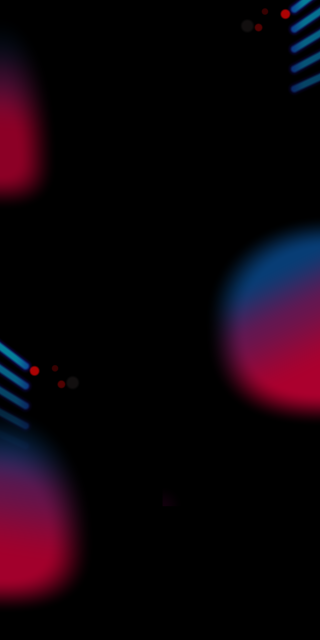
A Shadertoy shader for this background:

```glsl
// Three blurred neon blobs on black, with two mirrored clusters of slanted
// light bars and bokeh dots at the edges. Blobs are soft superellipses tinted
// by a slanted gradient; bars are capsule distances repeated in a loop.

const vec3 BLUE = vec3(0.03, 0.24, 0.46);
const vec3 VIOLET = vec3(0.36, 0.10, 0.33);
const vec3 CRIMSON = vec3(0.67, 0.0, 0.18);

// radii: horizontal, upward, downward; ramp: gradient start and end
vec3 blob(vec2 p, vec2 center, vec3 radii, vec2 ramp, float slant, float core) {
    vec2 d = p - center;
    bool below = d.y > 0.0;
    vec2 q = abs(d) / vec2(radii.x, below ? radii.z : radii.y);
    float power = below ? 2.7 : 2.1;
    float r = pow(pow(q.x, power) + pow(q.y, power), 1.0 / power);
    float t = (p.y + slant * d.x - ramp.x) / (ramp.y - ramp.x);
    vec3 tint = mix(BLUE, VIOLET, smoothstep(0.0, 0.45, t));
    tint = mix(tint, CRIMSON, smoothstep(0.3, 1.0, t));
    return tint * (1.0 - smoothstep(core, 1.0, r));
}

float segmentDistance(vec2 p, vec2 a, vec2 b) {
    vec2 ab = b - a;
    return length(p - a - ab * clamp(dot(p - a, ab) / dot(ab, ab), 0.0, 1.0));
}

// p.x runs inward from the canvas edge, p.y runs downward
vec3 lightCluster(vec2 p, float fade) {
    vec3 color = vec3(0.0);

    // Slanted bars with an indigo fringe
    for (int i = 0; i < 5; i++) {
        float n = float(i);
        vec2 tip = vec2(0.080, 0.029 + 0.0622 * n);
        float slope = 0.76 - 0.075 * n;
        vec2 root = tip - vec2(0.15, 0.15 * slope);
        float d = segmentDistance(p, tip, root);
        float strength = max(0.0, 1.0 - fade * n);
        float inward = smoothstep(0.095, 0.045, p.x);
        vec3 teal = mix(vec3(0.05, 0.28, 0.58), vec3(0.02, 0.50, 0.60), inward);
        color += strength * vec3(0.06, 0.03, 0.34) * (1.0 - smoothstep(0.006, 0.024, d));
        color = mix(color, teal, strength * (1.0 - smoothstep(0.005, 0.015, d)));
    }

    // Bokeh dots: position, radius, brightness
    vec4 dots[4] = vec4[4](
        vec4(0.108, 0.044, 0.016, 0.68), vec4(0.172, 0.036, 0.011, 0.22),
        vec4(0.192, 0.086, 0.013, 0.32), vec4(0.227, 0.081, 0.021, 0.07));
    for (int i = 0; i < 4; i++) {
        vec4 dot4 = dots[i];
        float disc = 1.0 - smoothstep(0.65, 1.15, length(p - dot4.xy) / dot4.z);
        vec3 hue = i == 3 ? vec3(1.0, 0.85, 0.85) : vec3(1.0, 0.02, 0.02);
        color += disc * dot4.w * hue;
    }
    return color;
}

void mainImage(out vec4 fragColor, in vec2 fragCoord) {
    // Canvas is 1 wide and 2 tall, measured down from the top left
    vec2 uv = fragCoord / iResolution.xy;
    vec2 p = vec2(uv.x, 2.0 - 2.0 * uv.y);

    // Blobs: upper left, right, lower left
    vec3 color = 0.82 * blob(p, vec2(0.0, 0.495), vec3(0.18, 0.45, 0.165), vec2(0.08, 0.42), -0.1, 0.3);
    color += blob(p, vec2(1.04, 1.0), vec3(0.40, 0.33, 0.335), vec2(0.74, 1.14), 0.5, 0.68);
    color += 0.95 * blob(p, vec2(0.0, 1.69), vec3(0.295, 0.42, 0.23), vec2(1.34, 1.75), -0.15, 0.5);

    // Mirrored clusters at the right and left edges
    color += lightCluster(vec2(1.0 - p.x, p.y), 0.12);
    color += lightCluster(vec2(p.x, p.y - 1.115), 0.24);

    // Faint corner glow low in the middle
    vec2 g = vec2(p.x - 0.508, 1.582 - p.y);
    vec2 edge = smoothstep(-0.002, 0.002, g);
    color += vec3(0.07, 0.0, 0.05) * edge.x * edge.y * (1.0 - smoothstep(0.0, 0.065, length(g)));

    fragColor = vec4(color, 1.0);
}
```
